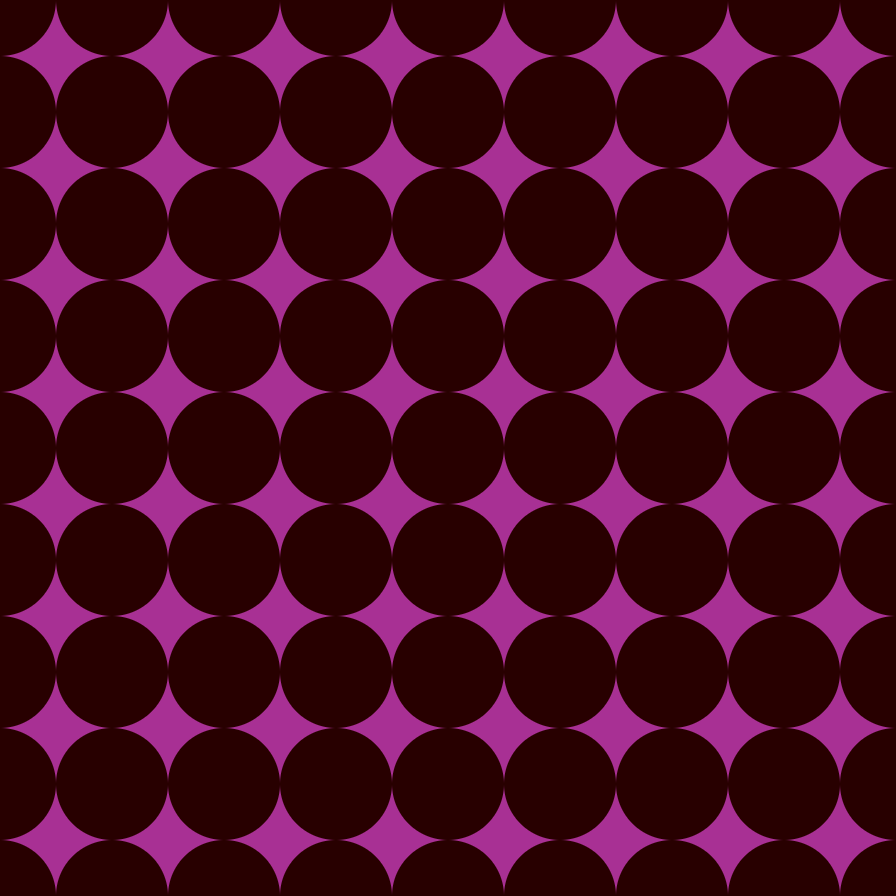
Reproduce this pattern procedurally as a WebGL 2 fragment shader.

```glsl
#version 300 es
precision highp float;
// Draws a square grid of dark touching discs on a magenta ground,
// leaving four-pointed concave stars in the gaps between them.
// Each cell measures the distance to its nearest grid point.

uniform vec2 u_resolution;
out vec4 fragColor;

const float REPEATS = 8.0;       // discs across and down
const float DISC_RADIUS = 0.5;   // in cells; 0.5 makes neighbours touch
const float EDGE_PIXELS = 1.0;   // width of the smoothed edge
const vec3 DISC_COLOR = vec3(0.157, 0.0, 0.0);
const vec3 STAR_COLOR = vec3(0.659, 0.188, 0.58);

// Signed distance to the nearest disc, whose centres lie on whole numbers.
float discDistance(vec2 gridPos) {
    vec2 fromCentre = fract(gridPos + 0.5) - 0.5;
    return length(fromCentre) - DISC_RADIUS;
}

void main() {
    vec2 gridPos = gl_FragCoord.xy / u_resolution * REPEATS;

    // Size of one pixel in cells sets the edge softness.
    float pixelSize = REPEATS / min(u_resolution.x, u_resolution.y);
    float starCoverage = clamp(discDistance(gridPos) / (pixelSize * EDGE_PIXELS) + 0.5, 0.0, 1.0);

    fragColor = vec4(mix(DISC_COLOR, STAR_COLOR, starCoverage), 1.0);
}
```
